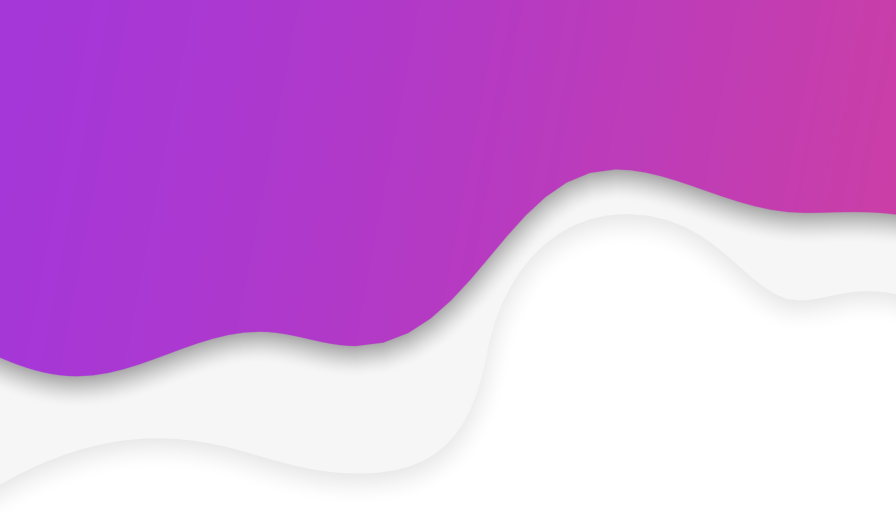
Write a WebGL 1 fragment shader that draws this background.

```glsl
precision highp float;
// Layered paper waves: a violet-to-pink sheet over a pale grey sheet over white.
// Each edge is a chain of cubic Beziers, walked as short segments to get a signed
// distance, which gives both the smooth edge and the soft shadow dropped below it.

uniform vec2 u_resolution;

#define ASPECT 1.7534
#define STEPS 12
#define SHADOW_DROP 0.0137
#define SHADOW_BLUR 0.05
#define TOP_SHADOW 0.45
#define LOW_SHADOW 0.12
#define GRADIENT_TILT 0.19
#define GRADIENT_CURVE 1.25
#define VIOLET vec3(0.648, 0.215, 0.846)
#define PINK vec3(0.792, 0.245, 0.655)
#define PALE_GREY vec3(0.966)
#define PAPER_WHITE vec3(1.0)

vec2 bezier(vec2 a, vec2 b, vec2 c, vec2 d, float t) {
    vec2 ab = mix(a, b, t), bc = mix(b, c, t), cd = mix(c, d, t);
    return mix(mix(ab, bc, t), mix(bc, cd, t), t);
}

// Folds one Bezier into hit: x = nearest distance, y = side (+1 above, -1 below).
void addCurve(inout vec2 hit, vec2 p, vec2 a, vec2 b, vec2 c, vec2 d) {
    vec2 start = a;
    for (int i = 1; i <= STEPS; i++) {
        vec2 end = bezier(a, b, c, d, float(i) / float(STEPS));
        vec2 along = end - start, toP = p - start;
        float h = clamp(dot(toP, along) / dot(along, along), 0.0, 1.0);
        hit.x = min(hit.x, length(toP - along * h));
        if (p.x >= start.x && p.x < end.x) {
            hit.y = along.x * toP.y > along.y * toP.x ? 1.0 : -1.0;
        }
        start = end;
    }
}

// Signed distance to the coloured sheet, negative inside (above the edge).
float topSheet(vec2 p) {
    vec2 hit = vec2(9.0, 1.0);
    vec2 dip = vec2(0.151, 0.265), hump = vec2(0.507, 0.352);
    vec2 valley = vec2(0.696, 0.324), crest = vec2(1.205, 0.669);
    vec2 shelf = vec2(1.575, 0.584);
    addCurve(hit, p, vec2(-0.046, 0.322), vec2(0.023, 0.290), vec2(0.082, 0.265), dip);
    addCurve(hit, p, dip, vec2(0.274, 0.265), vec2(0.384, 0.352), hump);
    addCurve(hit, p, hump, vec2(0.575, 0.352), vec2(0.630, 0.324), valley);
    addCurve(hit, p, valley, vec2(0.927, 0.324), vec2(0.991, 0.669), crest);
    addCurve(hit, p, crest, vec2(1.324, 0.669), vec2(1.438, 0.584), shelf);
    addCurve(hit, p, shelf, vec2(1.655, 0.584), vec2(1.724, 0.594), vec2(1.826, 0.566));
    return -hit.x * hit.y;
}

// Signed distance to the pale sheet, negative inside (above the edge).
float lowSheet(vec2 p) {
    vec2 hit = vec2(9.0, 1.0);
    vec2 hump = vec2(0.308, 0.144), valley = vec2(0.703, 0.075);
    vec2 cliff = vec2(0.950, 0.295), crest = vec2(1.226, 0.582);
    vec2 dip = vec2(1.564, 0.413);
    addCurve(hit, p, vec2(-0.046, 0.025), vec2(0.068, 0.100), vec2(0.187, 0.144), hump);
    addCurve(hit, p, hump, vec2(0.468, 0.144), vec2(0.548, 0.075), valley);
    addCurve(hit, p, valley, vec2(0.856, 0.075), vec2(0.920, 0.151), cliff);
    addCurve(hit, p, cliff, vec2(0.975, 0.452), vec2(1.073, 0.582), crest);
    addCurve(hit, p, crest, vec2(1.411, 0.582), vec2(1.463, 0.413), dip);
    addCurve(hit, p, dip, vec2(1.632, 0.413), vec2(1.689, 0.461), vec2(1.826, 0.402));
    return -hit.x * hit.y;
}

// Fraction of the sheet covering a spot, with an edge softened by width.
float cover(float dist, float width) {
    return 1.0 - smoothstep(-width, width, dist);
}

void main() {
    vec2 p = gl_FragCoord.xy / u_resolution * vec2(ASPECT, 1.0);
    vec2 lit = p + vec2(0.0, SHADOW_DROP);
    float edge = 0.8 / u_resolution.y;

    // White ground and the pale sheet
    vec3 color = PAPER_WHITE * (1.0 - LOW_SHADOW * cover(lowSheet(lit), SHADOW_BLUR));
    color = mix(color, PALE_GREY, cover(lowSheet(p), edge));

    // Shadow of the coloured sheet, then its slanted gradient
    color *= 1.0 - TOP_SHADOW * cover(topSheet(lit), SHADOW_BLUR);
    float across = clamp((p.x - GRADIENT_TILT * (p.y - 0.65)) / ASPECT, 0.0, 1.0);
    vec3 sheet = mix(VIOLET, PINK, pow(across, GRADIENT_CURVE));
    color = mix(color, sheet, cover(topSheet(p), edge));

    gl_FragColor = vec4(color, 1.0);
}
```
